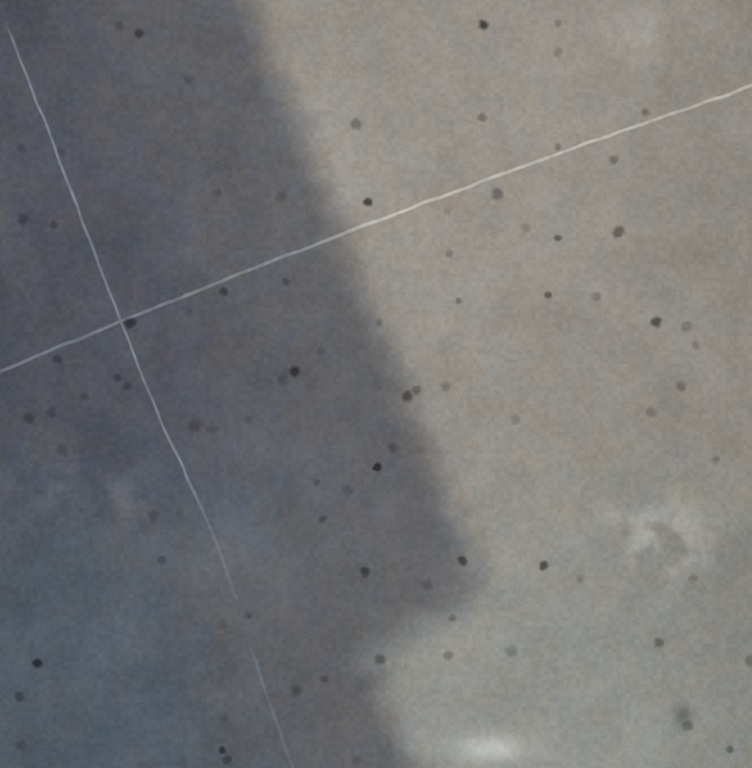
This texture is drawn by a WebGL 1 fragment shader. Its source:

```glsl
precision highp float;
// Worn concrete floor crossed by two thin pale joints, half covered by a soft shadow.
// The shadow is a stepped distance field; value noise gives the mottling and grain,
// and hashed grid cells scatter the dark pits.
uniform vec2 u_resolution;

float hash(vec2 p) {
  vec3 q = fract(vec3(p.xyx) * vec3(0.1031, 0.1030, 0.0973));
  q += dot(q, q.yzx + 33.33);
  return fract((q.x + q.y) * q.z);
}

float noise(vec2 p) {
  vec2 cell = floor(p), f = fract(p);
  f = f * f * (3.0 - 2.0 * f);
  return mix(mix(hash(cell), hash(cell + vec2(1.0, 0.0)), f.x),
             mix(hash(cell + vec2(0.0, 1.0)), hash(cell + 1.0), f.x), f.y);
}

float fbm(vec2 p) {
  float sum = 0.0, weight = 0.5;
  for (int i = 0; i < 5; i++) {
    sum += weight * (noise(p) - 0.5);
    p = mat2(1.6, 1.2, -1.2, 1.6) * p + 7.3;
    weight *= 0.55;
  }
  return sum;
}

float smoothMax(float a, float b, float k) {
  float h = max(k - abs(a - b), 0.0) / k;
  return max(a, b) + h * h * k * 0.25;
}

// Negative inside the shadow: a slanted wall edge with a step near the bottom.
float shadowField(vec2 p) {
  float upperEdge = (p.x - 0.322 - 0.395 * p.y) * 0.93;
  float lowerEdge = (p.x - 0.142 - 0.395 * p.y) * 0.93;
  float stepEdge = (p.y + 0.436 * p.x - 1.046) * 0.917;
  return -smoothMax(-smoothMax(upperEdge, stepEdge, 0.04), -lowerEdge, 0.03);
}

float glow(vec2 p, vec2 center, vec2 size) {
  vec2 d = (p - center) / size;
  return exp(-dot(d, d));
}

float stroke(float d, float halfWidth, float pixel) {
  float soft = max(pixel, 0.0012);
  return 1.0 - smoothstep(halfWidth - soft, halfWidth + soft, abs(d));
}

// Sparse dark pits, one at most in each cell.
float pits(vec2 p, float scale, float share, float pixel) {
  vec2 cell = floor(p * scale);
  vec2 center = 0.2 + 0.6 * vec2(hash(cell + 3.7), hash(cell + 19.1));
  float d = length(fract(p * scale) - center) / scale;
  d += 0.003 * (noise(p * 190.0) - 0.5);
  float radius = mix(0.0035, 0.0075, hash(cell + 41.3));
  float present = step(hash(cell + 71.9), share);
  float depth = mix(0.35, 1.0, hash(cell + 88.2));
  return present * depth * (1.0 - smoothstep(radius * 0.45, radius + 0.002 + pixel, d));
}

void main() {
  float pixel = 1.0 / u_resolution.y;
  vec2 p = gl_FragCoord.xy * pixel;
  p.y = 1.0 - p.y; // measured downward from the top edge

  float mottle = fbm(p * 7.0);
  float patches = fbm(p * 24.0 + 11.0);
  float grain = 0.6 * noise(p * 170.0) + 0.4 * noise(p * 330.0 + 5.0) - 0.5;

  // Sunlit concrete: warm above, slightly green-grey below.
  vec3 lit = mix(vec3(0.575, 0.555, 0.525), vec3(0.560, 0.565, 0.545),
                 smoothstep(0.4, 0.9, p.y));
  lit += 0.025 * glow(p, vec2(0.55, 0.25), vec2(0.22, 0.3));
  lit -= 0.025 * smoothstep(0.75, 1.0, p.x);

  // Shaded concrete: bluish toward the left and bottom, neutral near the edge.
  float field = shadowField(p);
  vec3 shade = mix(vec3(0.315, 0.325, 0.360), vec3(0.320, 0.355, 0.395),
                   smoothstep(0.5, 0.78, p.y));
  shade = mix(shade, vec3(0.385, 0.388, 0.402), smoothstep(-0.36, -0.03, field));
  shade += 0.02 * glow(p, vec2(0.36, 0.66), vec2(0.1, 0.09));

  float light = smoothstep(-0.035, 0.038, field + 0.022 * patches);
  vec3 color = mix(shade, lit, light);

  // Pale worn areas and one round stain.
  float wear = smoothstep(-0.12, 0.2, patches);
  color += 0.10 * wear * glow(p, vec2(0.86, 0.70), vec2(0.065, 0.06));
  color += 0.17 * glow(p, vec2(0.637, 0.975), vec2(0.045, 0.018));
  color += 0.05 * wear * glow(p, vec2(0.86, 0.045), vec2(0.06, 0.04));
  color += 0.05 * wear * glow(p, vec2(0.12, 0.64), vec2(0.09, 0.05));
  color -= 0.12 * glow(p, vec2(0.890, 0.932), vec2(0.013));

  color += 0.055 * mottle + 0.05 * patches;
  color += 0.065 * grain * mix(0.8, 1.0, light);
  color += vec3(0.02, 0.0, -0.02) * (noise(p * 45.0 + 30.0) - 0.5);

  float pit = max(pits(p, 9.0, 0.32, pixel), 0.5 * pits(p + 2.3, 23.0, 0.14, pixel));
  color *= 1.0 - 0.55 * pit;

  // Joints: a long gently bowed one, and a steep one that wears away downward.
  float wobble = 0.0025 * (noise(p * 38.0) - 0.5);
  float longJoint = (p.y - 0.484 + 0.42 * p.x - 0.041 * p.x * p.x) * 0.93;
  float bump = 0.013 * exp(-pow((p.y - 0.72) / 0.13, 2.0));
  float steepJoint = (p.x + 0.003 - 0.385 * p.y - bump) * 0.93;
  float worn = 1.0 - 0.65 * smoothstep(0.60, 0.70, p.y);
  worn *= 1.0 - 0.85 * smoothstep(0.76, 0.79, p.y) * (1.0 - smoothstep(0.83, 0.86, p.y));
  worn *= smoothstep(0.02, 0.06, p.y);
  float chips = 0.65 + 0.5 * noise(p * 95.0);
  float joint = max(stroke(longJoint + wobble, 0.0021, pixel),
                    stroke(steepJoint + wobble, 0.0018, pixel) * worn);
  color += vec3(0.145, 0.155, 0.16) * joint * chips;

  gl_FragColor = vec4(clamp(color, 0.0, 1.0), 1.0);
}
```
